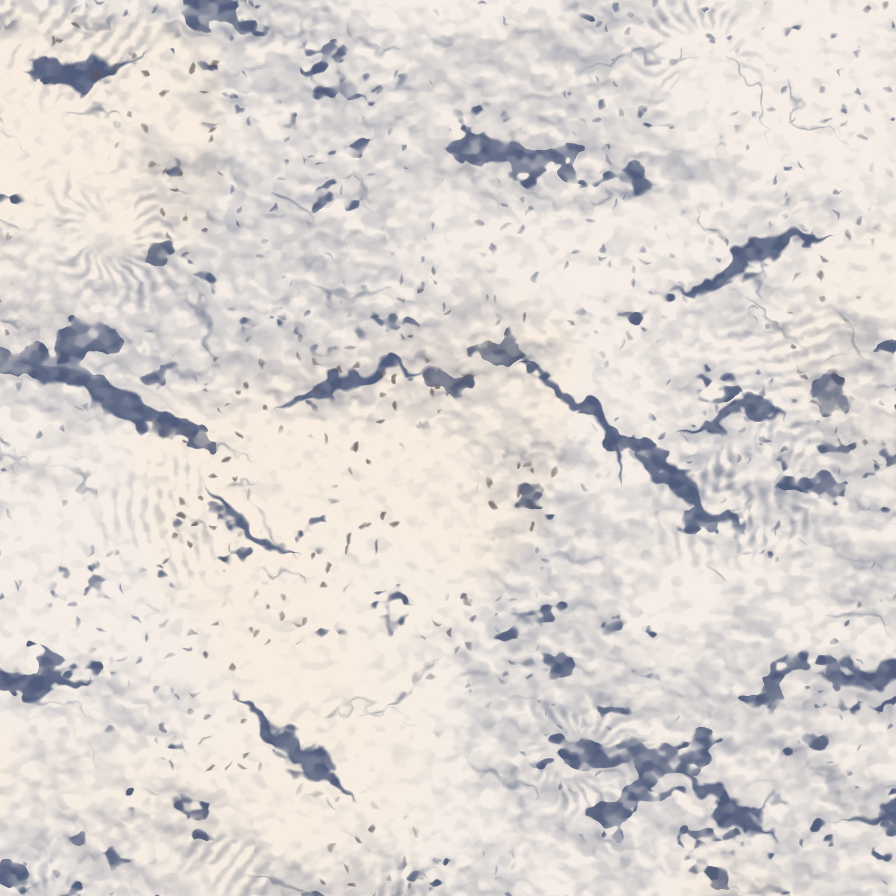
A WebGL 2 fragment shader for this texture:

```glsl
#version 300 es
precision highp float;

uniform vec2 u_resolution;
out vec4 fragColor;

const vec3 SUNLIT = vec3(0.96, 0.93, 0.90);
const vec3 SHADE = vec3(0.36, 0.40, 0.51);
const vec3 SOIL = vec3(0.42, 0.34, 0.30);

vec3 hash3(vec2 cell, float seed) {
    vec3 h = fract(vec3(cell.xyx + seed * 7.31) * vec3(0.1031, 0.1030, 0.0973));
    h += dot(h, h.yxz + 33.33);
    return fract((h.xxy + h.yzz) * h.zyx);
}

mat2 rotation(float angle) {
    float c = cos(angle), s = sin(angle);
    return mat2(c, -s, s, c);
}

// Cellular noise with softly blended cells, 0 to 1
float cells(vec2 p, float seed) {
    vec2 base = floor(p);
    float total = 0.0, weights = 1e-5;
    for (int y = -1; y <= 1; y++)
    for (int x = -1; x <= 1; x++) {
        vec2 cell = base + vec2(x, y);
        vec3 h = hash3(cell, seed);
        vec2 d = p - cell - h.xy;
        float w = exp(-5.0 * dot(d, d));
        total += w * h.z;
        weights += w;
    }
    return total / weights;
}

vec2 ripple(vec2 p) {
    return sin(p.yx * vec2(17.0, 13.0) + vec2(1.3, 4.1))
         + 0.5 * sin(p.yx * vec2(41.0, 37.0) + 3.0 * sin(p * 11.0));
}

vec2 jitter(vec2 p, float scale, float seed) {
    return vec2(cells(p * scale, seed), cells(p * scale, seed + 1.0)) - 0.5;
}

// Scattered tapered, bent strokes; size is half length and half width
float strokes(vec2 p, vec2 grid, float seed, vec2 size, float spread, float chance, float edge) {
    vec2 base = floor(p * grid);
    float cover = 0.0;
    for (int y = -1; y <= 1; y++)
    for (int x = -1; x <= 1; x++) {
        vec2 cell = base + vec2(x, y);
        vec3 place = hash3(cell, seed);
        vec3 shape = hash3(cell, seed + 5.0);
        vec2 q = rotation(-0.2 + spread * (shape.x - 0.5)) * (p - (cell + place.xy) / grid);
        float t = q.x / (size.x * mix(0.5, 1.0, shape.y));
        float halfWidth = size.y * mix(0.35, 1.0, shape.z) * (1.0 - t * t);
        float bend = 0.5 * size.x * (place.x - 0.5) * t * t;
        float d = abs(q.y + bend) - halfWidth;
        cover = max(cover, smoothstep(edge, -edge, d) * step(place.z, chance));
    }
    return cover;
}

// Pressed patches with radial or parallel ridges
float treads(vec2 p, float grid, float seed) {
    vec2 base = floor(p * grid);
    float sum = 0.0;
    for (int y = -1; y <= 1; y++)
    for (int x = -1; x <= 1; x++) {
        vec2 cell = base + vec2(x, y);
        vec3 place = hash3(cell, seed);
        vec3 shape = hash3(cell, seed + 9.0);
        vec2 q = rotation(shape.x * 3.0) * (p - (cell + place.xy) / grid);
        float r = length(q);
        float radius = mix(0.07, 0.13, shape.y);
        float radial = sin(atan(q.y, q.x + 1e-5) * 23.0 + 3.0 * sin(r * 90.0));
        radial *= smoothstep(0.02, 0.05, r);
        float parallel = sin(q.y * 390.0 + 2.0 * sin(q.x * 22.0));
        float ridge = shape.z < 0.5 ? radial : parallel;
        sum += smoothstep(radius, radius * 0.5, r) * (0.8 * ridge + 0.2) * step(place.z, 0.7);
    }
    return sum;
}

float relief(vec2 p) {
    return cells(p * vec2(21.0, 32.0), 21.0) + 0.7 * cells(p * vec2(52.0, 74.0), 22.0);
}

void main() {
    vec2 p = gl_FragCoord.xy / u_resolution.y;
    float edge = max(0.0022, 1.0 / u_resolution.y);
    vec2 wavy = p + 0.007 * ripple(p);
    vec2 fine = 0.009 * jitter(p, 95.0, 40.0);
    vec2 ragged = wavy + 0.026 * jitter(p, 42.0, 1.0) + fine;

    // Smooth and trampled ground
    float trampled = 0.6 * cells(wavy * vec2(4.0, 6.0), 3.0) + 0.4 * cells(wavy * vec2(11.0, 17.0), 4.0);
    float rough = smoothstep(0.3, 0.72, trampled);
    float slope = relief(wavy + fine + vec2(0.003, 0.006)) - relief(wavy + fine);
    float grain = cells(p * vec2(95.0, 115.0), 6.0) - 0.5;
    float dark = -0.02 + 0.2 * rough + slope * mix(0.16, 0.5, rough) + 0.24 * grain;

    // Ridged prints, broken by the surface
    float broken = smoothstep(0.25, 0.6, cells(p * 42.0, 7.0));
    dark += 0.2 * treads(wavy + 0.6 * fine, 3.6, 8.0) * broken;

    // Long cast shadows with debris gathered around them
    vec2 longGrid = vec2(4.5, 6.5);
    float longShade = strokes(ragged, longGrid, 12.0, vec2(0.11, 0.015), 1.1, 0.5, edge * 1.5);
    float halo = strokes(wavy, longGrid, 12.0, vec2(0.15, 0.035), 1.1, 0.5, 0.03);
    float litter = max(halo, 0.75 * smoothstep(0.5, 0.72, trampled));
    float clod = cells(ragged * vec2(24.0, 40.0), 30.0);
    float limit = mix(0.93, 0.64, litter);
    float debris = smoothstep(limit, limit + 0.1, clod + 0.25 * grain);
    float cracks = strokes(ragged, vec2(8.0, 12.0), 13.0, vec2(0.06, 0.0045), 1.8, 0.45, edge * 1.4);
    cracks *= smoothstep(0.35, 0.6, cells(p * 22.0, 11.0));
    dark = mix(dark, 0.55 + 0.5 * grain, 0.8 * cracks);
    dark = mix(dark, 0.8 + 0.6 * grain, debris);
    dark = mix(dark, 0.97 + 0.3 * grain, longShade);

    // Fine specks, some of them earthy
    vec2 chipped = p + 0.8 * fine;
    float specks = strokes(chipped, vec2(46.0), 14.0, vec2(0.0065, 0.0036), 4.0, 0.42, edge);
    specks *= smoothstep(0.35, 0.6, cells(p * 11.0, 15.0));
    float earthy = smoothstep(0.58, 0.8, cells(p * 5.0, 16.0));
    dark = max(dark, (0.55 + 0.6 * grain) * specks);

    vec3 color = mix(SUNLIT, SHADE, clamp(dark, -0.07, 1.06));
    color += vec3(0.012, 0.0, -0.02) * earthy * (1.0 - longShade);
    color = mix(color, SOIL, 0.5 * specks * earthy);
    fragColor = vec4(color, 1.0);
}
```
